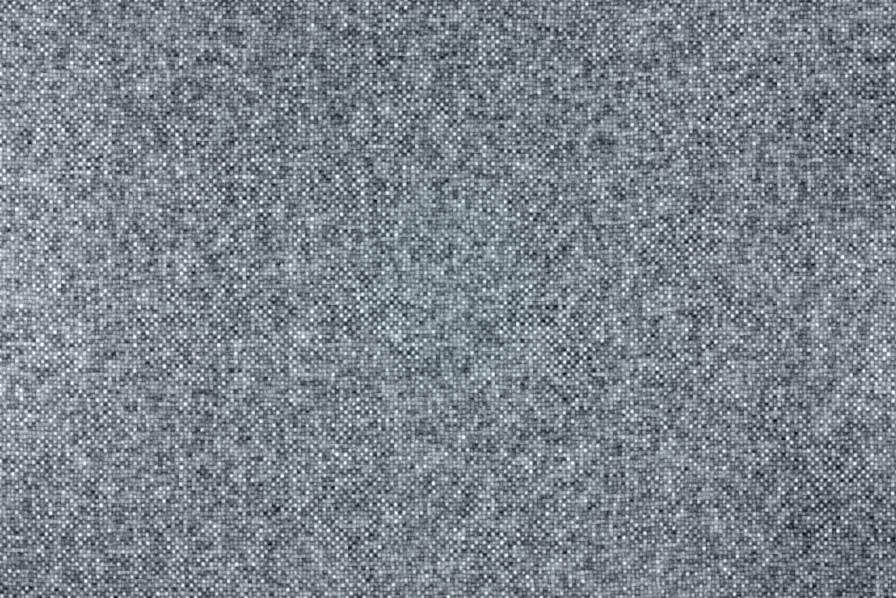
Write a Shadertoy shader that draws this texture.

```glsl
// Grey-blue plain-weave cloth: pale warp crests and darker weft crests alternate in a checker.
// Short layered-sine streaks run along each wavering thread, fibre fuzz breaks up the rows,
// and broad soft pools of light and shade lie over the whole cloth.

const float PI = 3.14159265;
const float THREADS = 142.0;      // threads per canvas height
const float MEAN_TONE = 0.505;
const float RELIEF_MEAN = 0.55;
const float RELIEF_GAIN = 0.29;
const float CHECKER_GAIN = 0.15;
const float WARP_STREAK = 0.105;
const float WEFT_STREAK = 0.090;
const float CROSSING_GAIN = 0.34;
const float FUZZ_GAIN = 0.11;
const float UNDER_SHARE = 0.25;   // how far a covered thread shows through
const float SOFTNESS = 1.2;       // width of the averaged spot, in pixels
const int AA = 3;                 // subsamples per pixel side

float hash(vec2 p, float seed) {
    vec3 q = fract(vec3(p.xyx) * vec3(0.1031, 0.1030, 0.0973) + seed * 0.137);
    q += dot(q, q.yzx + 33.33);
    return fract((q.x + q.y) * q.z);
}

// Smooth spot of light centred at c with radii r
float pool(vec2 uv, vec2 c, vec2 r) {
    vec2 d = (uv - c) / r;
    return exp(-dot(d, d));
}

// Soft irregular patches from folded sine layers
float patches(vec2 p) {
    float sum = 0.0;
    float gain = 0.5;
    for (int i = 0; i < 4; i++) {
        p = mat2(0.8, 0.6, -0.6, 0.8) * p * 1.7 + 3.1;
        sum += gain * sin(p.x + 1.3 * sin(p.y * 0.8)) * sin(p.y + 1.1 * sin(p.x * 0.7));
        gain *= 0.8;
    }
    return sum;
}

// Tone of one thread, varying along its length
float threadTone(float id, float along, float seed) {
    float own = hash(vec2(id, 7.0), seed);
    float turn = hash(vec2(id, 19.0), seed);
    float slow = sin(along * mix(0.13, 0.27, own) + turn * 2.0 * PI);
    float quick = sin(along * mix(0.45, 0.9, turn) + own * 40.0 + 2.0 * slow);
    return (own - 0.5) * 0.6 + 0.45 * slow + 0.8 * quick;
}

// Sideways waver of one thread within its row
float waver(float id, float along, float seed) {
    float turn = hash(vec2(id, 31.0), seed);
    return 0.2 * sin(along * mix(0.5, 1.1, turn) + turn * 60.0);
}

// Height of a round strand that rises (side = 1) or dips (side = -1) in its cell
float strandHeight(float across, float along, float width, float side) {
    float profile = cos(PI * clamp(across / width, -0.5, 0.5));
    return profile * (0.5 + 0.5 * side * cos(PI * along));
}

// Tone of the weave at p, measured in threads
float weave(vec2 p) {
    // Whole rows drift slightly
    p += 0.5 * sin(p.yx * vec2(0.021, 0.017) + 1.2 * sin(p.yx * 0.043));
    vec2 cell = floor(p);
    vec2 f = fract(p) - 0.5;
    vec2 crest = cos(PI * f);
    float side = 1.0 - 2.0 * mod(cell.x + cell.y, 2.0);

    // Paler stretches of thread are also thicker
    float warpTone = threadTone(cell.x, p.y, 1.0);
    float weftTone = threadTone(cell.y, p.x, 2.0);
    float warpAcross = f.x + waver(cell.x, p.y, 1.0);
    float weftAcross = f.y + waver(cell.y, p.x, 2.0);
    float warpHeight = strandHeight(warpAcross, f.y, 1.1 + 0.15 * warpTone, side);
    float weftHeight = strandHeight(weftAcross, f.x, 1.1 + 0.15 * weftTone, -side);

    float warpShare = mix(UNDER_SHARE, 1.0, smoothstep(-0.2, 0.2, warpHeight - weftHeight));
    float weftShare = 1.0 + UNDER_SHARE - warpShare;
    float streak = warpTone * warpShare * WARP_STREAK + weftTone * weftShare * WEFT_STREAK;
    float relief = max(warpHeight, weftHeight) - RELIEF_MEAN;

    // Rounded checker, stronger in some areas, with random crossings
    float dome = crest.x * crest.y;
    float checker = side * dome * CHECKER_GAIN * (1.0 + 0.6 * patches(p * 0.05));
    float crossing = (hash(cell, 5.0) - 0.5) * dome * CROSSING_GAIN;
    float fuzz = patches(p * 0.8) * FUZZ_GAIN;
    return relief * RELIEF_GAIN + streak + checker + crossing + fuzz;
}

// Broad light across the cloth
float lighting(vec2 uv) {
    float light = 0.09 * pool(uv, vec2(0.0, 0.55), vec2(0.15, 0.45));
    light += 0.02 * pool(uv, vec2(0.5, 0.5), vec2(0.25, 0.3));
    light += 0.06 * pool(uv, vec2(1.0, 0.42), vec2(0.06, 0.22));
    light -= 0.09 * pool(uv, vec2(0.95, 0.08), vec2(0.12, 0.2));
    light -= 0.05 * pool(uv, vec2(0.97, 0.80), vec2(0.10, 0.2));
    light -= 0.03 * pool(uv, vec2(0.42, 0.92), vec2(0.25, 0.2));
    return light - 0.05 * pool(uv, vec2(0.0), vec2(0.14, 0.18));
}

// Cool grey, greener in the middle
vec3 clothColour(float tone, vec2 uv) {
    vec3 coolShift = vec3(-0.029, 0.0, 0.032) * mix(0.8, 1.15, tone);
    vec3 teal = vec3(-0.014, 0.005, 0.0) * pool(uv, vec2(0.5, 0.52), vec2(0.2, 0.35));
    return vec3(tone) + coolShift + teal;
}

void mainImage(out vec4 fragColor, in vec2 fragCoord) {
    // Average the fine weave over the pixel
    float fine = 0.0;
    for (int k = 0; k < AA * AA; k++) {
        vec2 offset = (vec2(k % AA, k / AA) + 0.5) / float(AA) - 0.5;
        fine += weave((fragCoord + offset * SOFTNESS) / iResolution.y * THREADS);
    }
    vec2 uv = fragCoord / iResolution.xy;
    float tone = MEAN_TONE + fine / float(AA * AA) + lighting(uv);
    fragColor = vec4(clamp(clothColour(tone, uv), 0.0, 1.0), 1.0);
}
```
